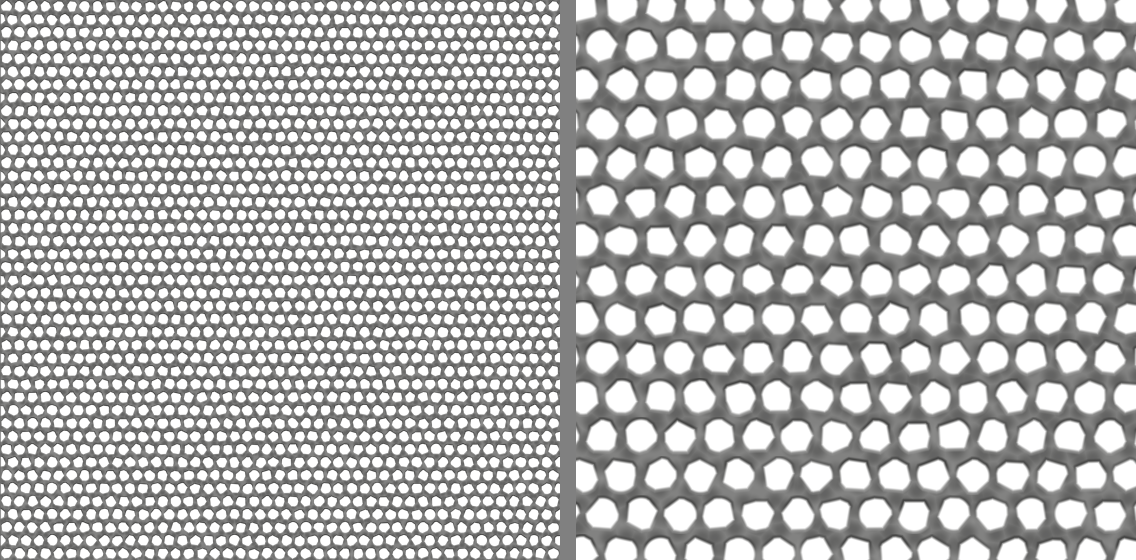
Left: the whole. Right: its middle third, enlarged.
Reproduce this pattern procedurally as a Shadertoy shader.

```glsl
const float TAU = 6.2831853;
const float REPEATS = 43.0;
const int SIDES = 7;

float hash(vec2 p) {
    vec3 q = fract(vec3(p.xyx) * 0.1031);
    q += dot(q, q.yzx + 33.33);
    return fract((q.x + q.y) * q.z);
}

// Distance to a rounded hole clipped by uneven chords
float holeDistance(vec2 p, vec2 id) {
    float d = length(p) - 0.415;
    for (int k = 0; k < SIDES; k++) {
        vec2 seed = id + float(k) * vec2(17.3, 9.7);
        float angle = (float(k) + 0.8 * hash(seed)) * TAU / float(SIDES);
        float reach = mix(0.32, 0.43, hash(seed + 71.0));
        d = max(d, dot(p, vec2(cos(angle), sin(angle))) - reach);
    }
    return d;
}

// Nearest-point distance of a jittered grid
float cellular(vec2 p) {
    vec2 id = floor(p);
    float nearest = 2.0;
    for (int y = -1; y <= 1; y++) {
        for (int x = -1; x <= 1; x++) {
            vec2 cell = id + vec2(x, y);
            vec2 point = cell + vec2(hash(cell + 5.0), hash(cell + 43.0));
            nearest = min(nearest, length(p - point));
        }
    }
    return nearest;
}

// Grey web with a dark upper lip and a pale lower lip
float webTone(vec2 grid, vec2 p, float d, float wear) {
    float tone = mix(0.39, 0.51, smoothstep(0.1, 0.8, cellular(grid * 2.3)));
    tone += 0.03 * smoothstep(0.35, 0.5, abs(p.x)) * (1.0 - smoothstep(0.15, 0.4, abs(p.y)));
    float side = p.y / max(length(p), 0.001);
    float lip = 1.0 - smoothstep(0.03, 0.11, d);
    tone = mix(tone, 0.25, lip * smoothstep(0.1, 0.7, side) * mix(0.45, 1.0, wear));
    return mix(tone, 0.60, lip * smoothstep(0.2, 0.8, -side) * mix(0.35, 0.9, wear));
}

void mainImage(out vec4 fragColor, in vec2 fragCoord) {
    vec2 uv = fragCoord / iResolution.xy;
    vec2 grid = uv * REPEATS;
    float pixel = REPEATS / min(iResolution.x, iResolution.y);

    // Staggered rows
    float row = floor(grid.y);
    vec2 shifted = grid + vec2(0.5 * mod(row, 2.0), 0.0);
    vec2 id = floor(shifted);
    vec2 wobble = vec2(hash(id + 11.0), hash(id + 29.0)) - 0.5;
    vec2 p = fract(shifted) - 0.5 - 0.04 * wobble;

    // Punched holes
    float d = holeDistance(p, id);
    float soft = max(0.045, 0.7 * pixel);
    float tone = webTone(grid, p, d, hash(id + 53.0));
    tone = mix(1.0, tone, smoothstep(-soft, soft, d));

    // Thin left edge
    float edge = 1.0 - smoothstep(0.05, 0.05 + pixel, grid.x);
    tone = mix(tone, 0.42, 0.7 * edge);
    fragColor = vec4(tone * vec3(1.0, 1.0, mix(0.985, 1.0, tone)), 1.0);
}
```
